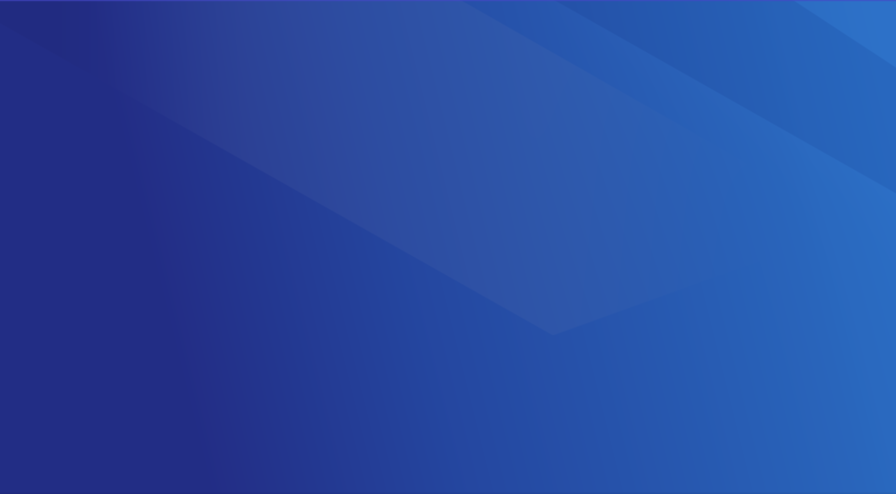
A Shadertoy shader for this background:

```glsl
// Coverage of the area under a slanted line; q runs downwards from the top left
float under(vec2 q, vec2 start, float slope) {
    float d = q.y - start.y - slope * (q.x - start.x);
    float soft = 1.2 / iResolution.y;
    return smoothstep(-soft, soft, d);
}

// Slanted ramp from navy to azure
vec3 blueRamp(float t) {
    vec3 c = mix(vec3(0.135, 0.176, 0.523), vec3(0.143, 0.275, 0.625), clamp((t - 0.10) / 0.28, 0.0, 1.0));
    c = mix(c, vec3(0.162, 0.405, 0.742), clamp((t - 0.38) / 0.48, 0.0, 1.0));
    return mix(c, vec3(0.168, 0.435, 0.775), smoothstep(0.82, 1.0, t));
}

void mainImage(out vec4 fragColor, in vec2 fragCoord) {
    vec2 q = fragCoord / iResolution.xy;
    q.y = 1.0 - q.y;

    vec3 color = blueRamp(q.x - 0.137 * q.y);

    // Pale folded sheet, fading out at both ends
    float belowFold = under(q, vec2(0.0, 0.047), 1.024);
    float sheet = under(q, vec2(0.514, 0.0), 1.034)
                * (1.0 - belowFold)
                * (1.0 - under(q, vec2(0.617, 0.679), -0.653));
    float sheetFade = smoothstep(0.08, 0.30, q.x) * (1.0 - smoothstep(0.58, 0.88, q.x));
    color = mix(color, vec3(0.46, 0.51, 0.68), 0.105 * sheet * sheetFade);

    // Shaded corner at the upper left
    color *= 1.0 - 0.035 * (1.0 - belowFold) * (1.0 - smoothstep(0.05, 0.14, q.x));

    // Darker diagonal band and bright corner at the upper right
    float aboveBand = 1.0 - under(q, vec2(0.6185, 0.0), 1.026);
    float corner = 1.0 - under(q, vec2(0.885, 0.0), 1.19);
    color *= 1.0 - vec3(0.07, 0.065, 0.035) * aboveBand * (1.0 - corner);
    color += vec3(0.008, 0.010, 0.010) * corner;

    // Soft light along the lower side of the band
    float edgeGap = q.y - 1.026 * (q.x - 0.6185);
    float edgeGlow = (1.0 - aboveBand) * exp(-max(edgeGap, 0.0) * 12.0);
    color += vec3(0.006, 0.007, 0.007) * edgeGlow * smoothstep(0.55, 0.70, q.x);

    // Thin violet rim above and faint shade below
    color = mix(color, vec3(0.27, 0.28, 0.78), 0.6 * (1.0 - smoothstep(0.001, 0.004, q.y)));
    color *= 1.0 - 0.06 * smoothstep(0.995, 0.999, q.y);

    fragColor = vec4(color, 1.0);
}
```
